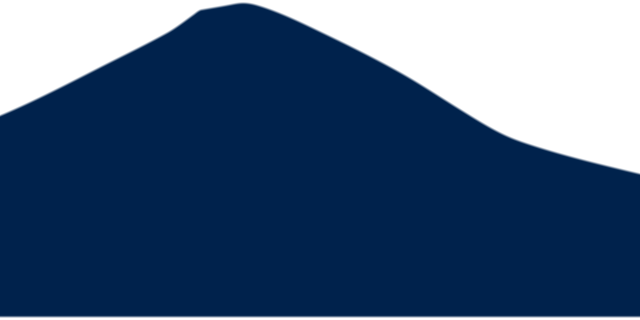
This background is drawn by a Shadertoy shader. Its source:

```glsl
// A navy hill on a white ground, with a thin white strip below its base.
// The ridge is a chain of cubic Hermite spans; its height field becomes an
// approximate signed distance, which gives an evenly soft edge.

const vec3 WHITE = vec3(1.0);
const vec3 NAVY = vec3(0.0, 0.133, 0.298);
const float BASE_HEIGHT = 0.0100;
const float EDGE_SOFTNESS = 0.0055;

// Ridge knots from left to right: position, height, slope
const int KNOT_COUNT = 14;
const vec3 RIDGE[KNOT_COUNT] = vec3[KNOT_COUNT](
    vec3(0.000, 0.638, 0.42), vec3(0.3125, 0.789, 0.51),
    vec3(0.521, 0.896, 0.55), vec3(0.604, 0.953, 0.72),
    vec3(0.630, 0.969, 0.18), vec3(0.716, 0.984, 0.19),
    vec3(0.760, 0.990, 0.00), vec3(0.807, 0.982, -0.30),
    vec3(1.016, 0.893, -0.48), vec3(1.250, 0.773, -0.56),
    vec3(1.432, 0.661, -0.62), vec3(1.576, 0.578, -0.47),
    vec3(1.667, 0.544, -0.32), vec3(2.000, 0.456, -0.24));

// Cubic span through two knots with the given end slopes
float hermite(vec3 a, vec3 b, float x) {
    float span = b.x - a.x;
    float t = clamp((x - a.x) / span, 0.0, 1.0);
    float s = 1.0 - t;
    return mix(a.y, b.y, t * t * (3.0 - 2.0 * t))
         + span * t * s * (a.z * s - b.z * t);
}

float ridgeHeight(float x) {
    float height = RIDGE[0].y;
    for (int i = 0; i < KNOT_COUNT - 1; i++) {
        if (x >= RIDGE[i].x) height = hermite(RIDGE[i], RIDGE[i + 1], x);
    }
    return height;
}

// Positive below the ridge, scaled by its local slope
float ridgeDistance(vec2 p) {
    const float STEP = 0.003;
    float slope = (ridgeHeight(p.x + STEP) - ridgeHeight(p.x - STEP)) / (2.0 * STEP);
    return (ridgeHeight(p.x) - p.y) / sqrt(1.0 + slope * slope);
}

float coverage(float dist, float softness) {
    return smoothstep(-softness, softness, dist);
}

void mainImage(out vec4 fragColor, in vec2 fragCoord) {
    // Canvas spans 2 by 1 units
    vec2 p = fragCoord / iResolution.xy * vec2(2.0, 1.0);
    float softness = max(EDGE_SOFTNESS, 0.75 / iResolution.y);

    // Hill lies between its base and its ridge
    float hill = coverage(ridgeDistance(p), softness)
               * coverage(p.y - BASE_HEIGHT, softness);

    fragColor = vec4(mix(WHITE, NAVY, hill), 1.0);
}
```
